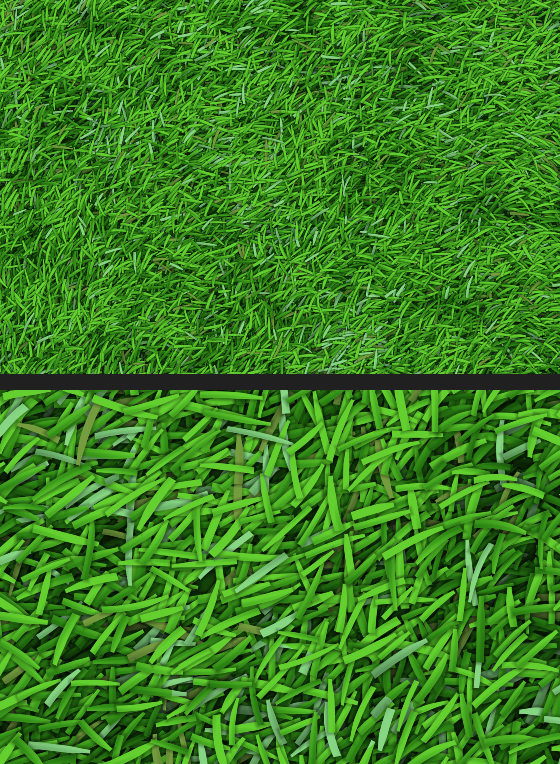
Top, the full canvas; bottom, a detail of the centre.
Give the GLSL for this texture, as a Shadertoy shader.

```glsl
// Dense turf seen from above: many layers of short, slightly bent blades.
// Each layer is a jittered grid painted over the last, from dark thatch up
// to sunlit tips; gradient noise steers the lean, clumps and silvery sheen.

const int LAYERS = 11;
const float CELL = 0.031;          // grid spacing, in canvas heights

const vec3 DARK   = vec3(0.04, 0.13, 0.015);
const vec3 DEEP   = vec3(0.09, 0.32, 0.04);
const vec3 MID    = vec3(0.18, 0.53, 0.08);
const vec3 BRIGHT = vec3(0.36, 0.78, 0.17);
const vec3 SILVER = vec3(0.50, 0.78, 0.51);
const vec3 STRAW  = vec3(0.44, 0.52, 0.24);

vec3 hash3(vec3 p) {
    p = fract(p * vec3(0.1031, 0.1030, 0.0973));
    p += dot(p, p.yxz + 33.33);
    return fract((p.xxy + p.yxx) * p.zyx);
}

float cornerSlope(vec2 corner, vec2 offset) {
    float a = 6.2832 * hash3(vec3(corner, 7.0)).x;
    return dot(vec2(cos(a), sin(a)), offset);
}

// Gradient noise, roughly -0.7 to 0.7
float gradientNoise(vec2 p) {
    vec2 i = floor(p), f = p - i;
    vec2 u = f * f * f * (f * (f * 6.0 - 15.0) + 10.0);
    vec2 e = vec2(1.0, 0.0);
    return mix(mix(cornerSlope(i, f), cornerSlope(i + e.xy, f - e.xy), u.x),
               mix(cornerSlope(i + e.yx, f - e.yx), cornerSlope(i + 1.0, f - 1.0), u.x), u.y);
}

vec3 grassRamp(float t) {
    vec3 c = mix(DARK, DEEP, clamp(t * 3.0, 0.0, 1.0));
    c = mix(c, MID, clamp(t * 3.0 - 1.0, 0.0, 1.0));
    return mix(c, BRIGHT, clamp(t * 3.0 - 2.0, 0.0, 1.15));
}

vec2 rotate(vec2 p, float a) {
    float c = cos(a), s = sin(a);
    return vec2(c * p.x + s * p.y, c * p.y - s * p.x);
}

// Distance to a blade along x that narrows toward its blunt tip
float bladeDistance(vec2 q, vec2 halfSize) {
    float taper = 1.0 - 0.45 * smoothstep(0.2, 1.0, q.x / halfSize.x);
    return max(abs(q.y) - halfSize.y * taper, abs(q.x) - halfSize.x);
}

// Colour of one blade at local point q, scaled to -1..1 on both axes
vec3 bladeColor(vec2 q, float tone, float kind, float sheen, float depth) {
    float fold = smoothstep(-0.5, 0.5, q.y) - 0.5;
    tone += 0.13 * q.x + 0.12 * fold;
    vec3 color = grassRamp(tone);
    float light = clamp(0.3 + 0.8 * tone, 0.25, 1.08);
    float silverShare = 0.05 + 0.15 * sheen;
    float strawShare = mix(0.11, 0.025, depth);
    color = mix(color, SILVER * light, 0.9 * step(kind, silverShare));
    return mix(color, STRAW * light, 0.8 * step(1.0 - strawShare, kind));
}

// Paints one layer of blades, each with a soft shadow, over what lies below
vec3 paintLayer(vec3 color, vec2 p, float layer, float depth,
                float lean, float clump, float sheen, float pixel) {
    vec2 grid = p / CELL + layer * vec2(0.37, 0.61) + 19.0;
    vec2 home = floor(grid);
    for (int y = -1; y <= 1; y++)
    for (int x = -1; x <= 1; x++) {
        vec2 cell = home + vec2(x, y);
        vec3 place = hash3(vec3(cell, layer * 3.0 + 11.0));
        vec3 form  = hash3(vec3(cell.yx, layer * 5.0 + 83.0));
        vec3 look  = hash3(vec3(cell, layer * 7.0 + 151.0));

        float angle = lean + (place.z + form.x - 1.0) * 1.35;
        angle += 3.1416 * step(look.z, 0.25);
        vec2 halfSize = vec2(mix(0.017, 0.031, form.y), mix(0.0024, 0.0039, form.z));
        vec2 q = rotate((grid - cell - place.xy) * CELL, angle);
        q.y += (look.z - 0.5) * 8.0 * q.x * q.x;

        float d = bladeDistance(q, halfSize);
        float shadow = 1.0 - smoothstep(0.0, 0.004, d);
        float cover = 1.0 - smoothstep(-0.5 * pixel, 0.5 * pixel, d);
        float tone = mix(0.12, 0.99, depth) + (look.x - 0.5) * 0.5 + clump;
        vec3 blade = bladeColor(q / halfSize, tone, look.y, sheen, depth);
        color = mix(color * (1.0 - 0.27 * shadow), blade, cover);
    }
    return color;
}

void mainImage(out vec4 fragColor, in vec2 fragCoord) {
    vec2 p = fragCoord / iResolution.y;
    float pixel = 1.0 / iResolution.y;
    float across = fragCoord.x / iResolution.x;

    // Broad fields: steeper at lower left, flatter toward the right
    float lean = mix(0.8, 0.2, across) + 0.35 * (1.0 - p.y) * (1.0 - across);
    lean += 0.8 * gradientNoise(p * 3.0 + 4.0);
    float clump = 0.28 * gradientNoise(p * 8.0 + 31.0) + 0.16 * gradientNoise(p * 2.5 + 57.0);
    float sheen = smoothstep(0.0, 0.5, gradientNoise(p * 4.0 + 12.0));

    // Thatch, then blades from the ground up
    vec3 color = mix(DARK, DEEP, 0.5 + 0.6 * gradientNoise(p * 90.0));
    for (int i = 0; i < LAYERS; i++) {
        float depth = float(i) / float(LAYERS - 1);
        color = paintLayer(color, p, float(i), depth, lean, clump, sheen, pixel);
    }
    fragColor = vec4(clamp(color, 0.0, 1.0), 1.0);
}
```
